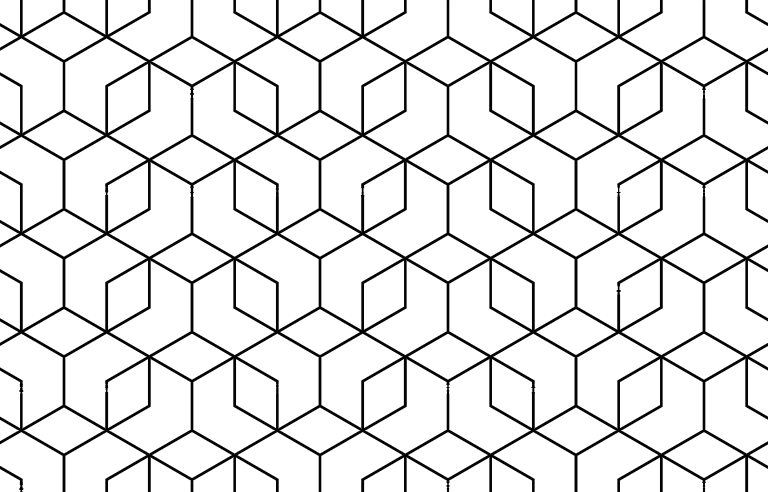
This pattern is drawn by a WebGL 1 fragment shader. Its source:

```glsl
precision highp float;
// Thin black lines on white forming hexagons, flat lozenges and upright lozenges.
// Each repeat is six columns by four rows of a 30 degree lattice, mirrored about
// its middle; 3 x 5 repeats fill the canvas, with slight wear on the uprights.

uniform vec2 u_resolution;

float hash(vec2 p) {
  vec3 h = fract(p.xyx * vec3(0.1031, 0.1030, 0.0973));
  h += dot(h, h.yzx + 33.33);
  return fract((h.x + h.y) * h.z);
}

// Vertical offset to the nearest copy, in rows
float wrapRows(float y) {
  return mod(y + 2.0, 4.0) - 2.0;
}

// Distance to a segment given by its centre and half extent, both on the lattice
float strokeDistance(vec2 q, vec2 centre, vec2 halfExtent, vec2 unit) {
  vec2 p = vec2(q.x - centre.x, wrapRows(q.y - centre.y)) * unit;
  vec2 h = halfExtent * unit;
  return length(p - h * clamp(dot(p, h) / dot(h, h), -1.0, 1.0));
}

// Signed distance to the upright strokes, staggered on alternate columns
float uprights(vec2 g, vec2 unit, float halfWidth) {
  float column = floor(g.x + 0.5);
  float odd = mod(column, 2.0);
  float along = wrapRows(g.y - 3.0 - odd);
  float row = floor((g.y - 1.0 - odd) / 4.0);
  vec2 id = floor(mod(vec2(column, row) + 0.5, vec2(18.0, 5.0)));

  // Small width differences, and ragged nicks near the top of a few strokes
  float width = halfWidth * (0.92 + 0.14 * hash(id));
  float worn = odd * step(0.7, hash(id + 41.0));
  float patchMask = 1.0 - smoothstep(0.1, 0.25, abs(along + 0.7));
  float grain = hash(vec2(floor((along + 2.0) * 14.0), id.x + 7.0)) - 0.5;
  width += halfWidth * worn * patchMask * grain;

  vec2 p = vec2(g.x - column, max(abs(along) - 1.0, 0.0)) * unit;
  return length(p) - width;
}

void main() {
  vec2 uv = gl_FragCoord.xy / u_resolution;
  // Size of one lattice step, in canvas heights
  vec2 unit = vec2(u_resolution.x / u_resolution.y / 18.0, 0.05);
  float halfWidth = 0.0028;

  // Lattice coordinates, rows counted downwards, then folded on the mirror axis
  vec2 g = vec2(uv.x * 18.0 - 1.5, (1.0 - uv.y) * 20.0 - 0.5);
  vec2 q = vec2(abs(mod(g.x + 3.0, 6.0) - 3.0), g.y);

  // Slanted strokes of the half repeat
  float slants = strokeDistance(q, vec2(1.5), vec2(1.5), unit);
  slants = min(slants, strokeDistance(q, vec2(1.0), vec2(1.0, -1.0), unit));
  slants = min(slants, strokeDistance(q, vec2(2.0), vec2(1.0, -1.0), unit));

  // Antialiased ink on white
  float d = min(slants - halfWidth, uprights(g, unit, halfWidth));
  float paper = clamp(d * u_resolution.y + 0.5, 0.0, 1.0);
  gl_FragColor = vec4(mix(vec3(0.01), vec3(1.0), paper), 1.0);
}
```
